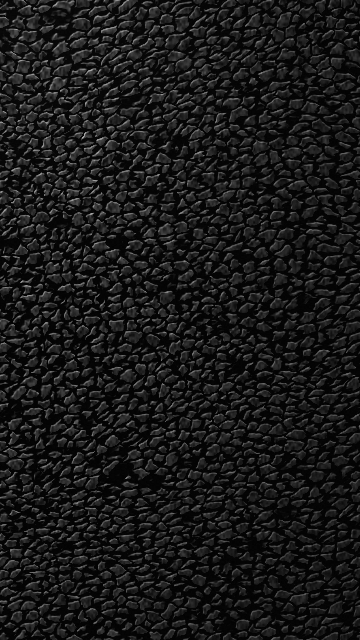
Write a WebGL 2 fragment shader that draws this texture.

```glsl
#version 300 es
precision highp float;

uniform vec2 u_resolution;
out vec4 fragColor;

const vec2 CELLS = vec2(46.0, 65.0);        // pebbles per canvas height
const float TILT = 0.16;                    // rows rise to the right
const vec2 TO_LIGHT = vec2(-0.45, 0.89);    // light falls from the upper left
const float SLOPE_STEP = 0.0024;            // sampling distance for slopes
const float JITTER = 0.92;
const float SIZE_SPREAD = 0.15;
const float EDGE_WOBBLE = 0.36;
const float CONTOUR_WOBBLE = 0.26;
const float FLOW_WARP = 0.04;
const float GAP_TOP = 0.10;                 // half-open crease width, top
const float GAP_LOW = 0.15;                 // and towards the bottom
const float BEVEL = 0.22;
const float DOME = 0.25;
const float CREASE_TONE = 0.016;
const float FACE_TONE = 0.122;
const float RIM_TONE = 0.20;
const float SHADOW_TONE = 0.11;
const float GRAIN = 1.25;
const vec2 GRAIN_SCALE = vec2(340.0, 210.0);

float hash(vec2 p) {
    return fract(sin(dot(p, vec2(127.1, 311.7))) * 43758.5453);
}

vec2 hash2(vec2 p) {
    return vec2(hash(p), hash(p + 57.3));
}

float noise(vec2 p) {
    vec2 i = floor(p);
    vec2 f = fract(p);
    f = f * f * (3.0 - 2.0 * f);
    float low = mix(hash(i), hash(i + vec2(1.0, 0.0)), f.x);
    float high = mix(hash(i + vec2(0.0, 1.0)), hash(i + 1.0), f.x);
    return mix(low, high, f.y);
}

vec2 noise2(vec2 p) {
    return vec2(noise(p), noise(p + 31.7)) - 0.5;
}

// Distance to the crease (x) and a random value for the pebble (y)
vec2 pebble(vec2 p) {
    vec2 q = p + FLOW_WARP * noise2(p * 5.0);
    q.y -= TILT * q.x;
    q *= CELLS;
    q += EDGE_WOBBLE * noise2(q * 1.7) + 0.24 * noise2(q * 3.7);
    vec2 cell = floor(q);
    float nearest = 9.0;
    float second = 9.0;
    float tone = 0.0;
    for (int y = -2; y <= 2; y++) {
        for (int x = -2; x <= 2; x++) {
            vec2 id = cell + vec2(x, y);
            vec2 site = id + 0.5 + JITTER * (hash2(id) - 0.5);
            float d = length(q - site) + SIZE_SPREAD * hash(id + 9.2);
            if (d < nearest) {
                second = nearest;
                nearest = d;
                tone = hash(id + 23.9);
            } else {
                second = min(second, d);
            }
        }
    }
    float contour = CONTOUR_WOBBLE * (noise(q * 2.9 + 5.0) - 0.5);
    return vec2(second - nearest + contour, tone);
}

// Steep sides with a gently domed top
float relief(float edge, float gap) {
    return smoothstep(gap, gap + BEVEL, edge) + DOME * max(edge - gap, 0.0);
}

// Broad sheen: strongest at the upper left, fading right and down
float sheen(vec2 uv) {
    vec2 d = (uv - vec2(0.05, 0.84)) / vec2(0.65, 0.30);
    float glow = exp(-dot(d, d));
    float side = mix(1.12, 0.78, smoothstep(0.1, 1.0, uv.x));
    float fall = mix(0.84, 1.0, smoothstep(0.0, 0.5, uv.y));
    return side * fall + 0.12 * glow;
}

void main() {
    vec2 uv = gl_FragCoord.xy / u_resolution;
    vec2 p = gl_FragCoord.xy / u_resolution.y;
    float upper = smoothstep(0.45, 0.95, uv.y);
    float gap = mix(GAP_LOW, GAP_TOP, upper);

    // Relief and its slope towards the light
    vec2 here = pebble(p);
    vec2 ahead = pebble(p + TO_LIGHT * SLOPE_STEP);
    float height = relief(here.x, gap);
    float slope = height - relief(ahead.x, gap);
    float face = smoothstep(gap, gap + BEVEL, here.x);

    // Fine streaks and worn patches on the faces
    float streaks = noise(p * GRAIN_SCALE) - 0.5;
    float patches = noise(p * 150.0 + 7.0) - 0.5;
    float grain = 1.0 + GRAIN * (streaks + mix(0.5, 1.0, upper) * patches);

    // Light on faces, rims and shaded sides
    float faceTone = FACE_TONE * mix(0.9, 1.1, here.y);
    float light = face * faceTone * max(grain, 0.15);
    light += RIM_TONE * max(slope, 0.0) * mix(0.7, 1.0, face) * (0.6 + 0.4 * grain);
    light -= SHADOW_TONE * max(-slope, 0.0);
    float crease = CREASE_TONE * (0.6 + 0.8 * hash(floor(p * 512.0)));
    crease += 0.015 * upper * (1.0 - uv.x);

    float tone = crease + sheen(uv) * max(light, 0.0);
    fragColor = vec4(vec3(clamp(tone, 0.0, 1.0)), 1.0);
}
```
